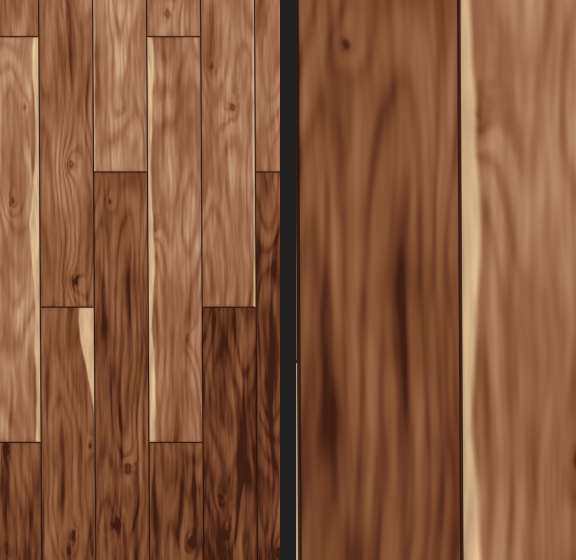
Left, the full canvas; right, a detail of the centre.
Reproduce this texture procedurally as a WebGL 2 fragment shader.

```glsl
#version 300 es
precision highp float;
uniform vec2 u_resolution;
out vec4 fragColor;

// Layout, in canvas widths
const float PLANK_WIDTH = 0.1927;
const float PLANK_LENGTH = 1.449;
const float FIRST_SEAM = 0.149;
const float FIRST_JOINT = 0.42;
const float SEAM_SLANT = 0.0055;
const float SEAM_HALF_WIDTH = 0.0021;

// Grain
const vec2 FIGURE_SCALE = vec2(8.0, 1.5);
const float RING_COUNT = 5.0;
const float RING_DEPTH = 0.17;
const float FIBRE_DEPTH = 0.17;
const float STREAK_DEPTH = 0.30;
const float CLOUD_DEPTH = 0.26;
const float LIGHT_SLOPE = 0.07;
const vec2 KNOT_SIZE = vec2(0.016, 0.030);
const float KNOT_DEPTH = 0.42;

// Colours, dark to light
const vec3 WOOD[6] = vec3[6](
  vec3(0.25, 0.12, 0.07), vec3(0.42, 0.23, 0.14), vec3(0.53, 0.33, 0.20),
  vec3(0.61, 0.41, 0.29), vec3(0.70, 0.52, 0.39), vec3(0.80, 0.65, 0.51));
const vec3 SAPWOOD = vec3(0.87, 0.74, 0.57);
const vec3 SEAM = vec3(0.17, 0.07, 0.04);

// Per plank: three rows, bottom to top, for each of six columns
const float TONE[18] = float[18](
  0.32, 0.66, 0.48,  0.42, 0.46, 0.46,  0.32, 0.66, 0.60,
  0.34, 0.58, 0.56,  0.20, 0.57, 0.50,  0.22, 0.60, 0.50);
// Sapwood width as a share of the plank; negative lies on the left edge
const float SAP_WIDTH[18] = float[18](
  0.00, 0.15, 0.00,  0.28, 0.00, 0.00,  0.00, -0.04, 0.00,
  0.00, -0.13, 0.00, 0.00, 0.05, 0.00,  0.00, 0.00, 0.00);

vec2 hash2(vec2 p) {
  vec3 q = fract(p.xyx * vec3(0.1031, 0.1030, 0.0973));
  q += dot(q, q.yzx + 33.33);
  return fract((q.xx + q.yz) * q.zy);
}

float cornerSlope(vec2 cell, vec2 offset) {
  float angle = 6.2832 * hash2(cell).x;
  return dot(vec2(cos(angle), sin(angle)), offset);
}

// Gradient noise, about -0.7 to 0.7
float noise(vec2 p) {
  vec2 i = floor(p), f = fract(p), e = vec2(0, 1);
  vec2 w = f * f * f * (f * (f * 6.0 - 15.0) + 10.0);
  return mix(mix(cornerSlope(i, f), cornerSlope(i + e.yx, f - e.yx), w.x),
             mix(cornerSlope(i + e, f - e), cornerSlope(i + 1.0, f - 1.0), w.x), w.y);
}

vec3 woodRamp(float t) {
  t = clamp(t, 0.0, 1.0) * 5.0;
  int i = min(int(t), 4);
  return mix(WOOD[i], WOOD[i + 1], t - float(i));
}

void main() {
  vec2 p = gl_FragCoord.xy / u_resolution.x;
  float pixel = 1.0 / u_resolution.x;

  // Staggered planks: each column steps up a third of a plank
  float across = (p.x - FIRST_SEAM + SEAM_SLANT * p.y) / PLANK_WIDTH + 1.0;
  float column = floor(across);
  float along = p.y - FIRST_JOINT - mod(column, 3.0) * PLANK_LENGTH / 3.0;
  float row = floor(along / PLANK_LENGTH);
  float u = across - column;
  float v = along - row * PLANK_LENGTH;
  int plank = clamp(int(column) * 3 + int(row) + 1, 0, 17);
  vec2 seed = hash2(vec2(column, row) + 17.3) * 60.0 + 20.0;
  vec2 local = vec2(u * PLANK_WIDTH, v);

  // Knots bend the growth rings around them
  float knotRings = 0.0, knotCore = 0.0;
  for (int k = 0; k < 3; k++) {
    vec2 place = hash2(seed + float(k) * 7.7);
    float size = 0.5 + 0.7 * hash2(seed - float(k) * 3.1).x;
    vec2 d = (local - place * vec2(PLANK_WIDTH, PLANK_LENGTH)) / (KNOT_SIZE * size);
    float r = length(d + 0.5 * noise(local * 40.0 + seed));
    knotRings += 2.6 * exp(-0.55 * r) * size;
    knotCore += exp(-1.6 * r * r) * size;
  }

  // Figure, streaks and fibres run along the warped grain
  vec2 g = local + seed;
  g.x += 0.018 * noise(local * vec2(9.0, 3.0) + seed.yx) + 0.004 * knotRings;
  float rings = RING_COUNT * noise(g * FIGURE_SCALE) + knotRings
              + 0.35 * noise(g * vec2(30.0, 7.0)) + 9.0 * g.x;
  float ringLine = pow(0.5 + 0.5 * sin(6.2832 * rings), 2.0) - 0.37;
  ringLine *= 1.0 - smoothstep(0.25, 0.7, fwidth(rings));
  float cloud = noise(g * vec2(11.0, 2.6)) + 0.5 * noise(g * vec2(20.0, 7.0));
  float streak = smoothstep(0.08, 0.55, noise(g * vec2(34.0, 1.9) + 5.0));
  float fibre = noise(g * vec2(75.0, 3.5)) + 0.8 * noise(g * vec2(120.0, 13.0));

  float shade = TONE[plank] + LIGHT_SLOPE * (p.y - 1.0) + CLOUD_DEPTH * cloud
              + FIBRE_DEPTH * fibre + 0.04;
  shade -= RING_DEPTH * ringLine * (0.9 + cloud);
  shade -= STREAK_DEPTH * streak + KNOT_DEPTH * knotCore;
  vec3 color = woodRamp(shade);

  // Pale sapwood edge; wide strips taper away below the top joint
  float sap = SAP_WIDTH[plank];
  float edge = sap > 0.0 ? 1.0 - u : u;
  float taper = 1.0 - smoothstep(0.05, 0.42, PLANK_LENGTH - v);
  float width = abs(sap) * mix(0.8 + 0.9 * noise(vec2(v * 3.0, 2.5) + seed), taper,
                               step(0.2, abs(sap)));
  width += 0.02 * noise(vec2(v * 14.0, 8.5)) * step(0.01, width);
  float sapMask = smoothstep(-0.025, 0.025, width - edge) * step(0.01, abs(sap));
  color = mix(color, SAPWOOD * (1.0 + 0.14 * fibre), 0.88 * sapMask);

  // Bevelled seams and end joints
  float gap = min(min(u, 1.0 - u) * PLANK_WIDTH, min(v, PLANK_LENGTH - v));
  color *= 1.0 - 0.18 * exp(-gap / 0.005);
  float line = 1.0 - smoothstep(-0.7 * pixel, 0.7 * pixel, gap - SEAM_HALF_WIDTH);
  color = mix(color, SEAM, 0.85 * line);

  fragColor = vec4(color, 1.0);
}
```
